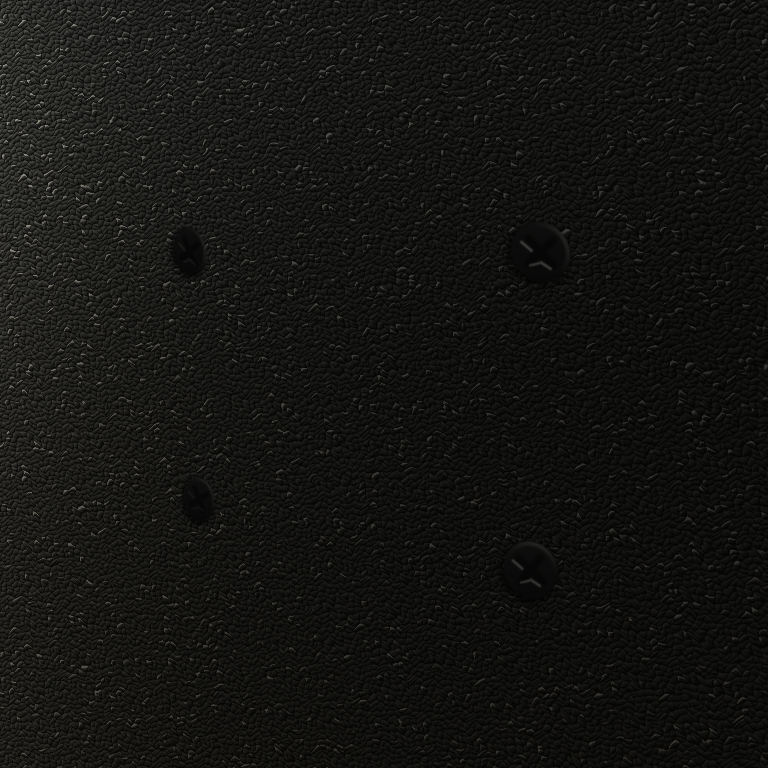
Reproduce this texture procedurally as a WebGL 1 fragment shader.

```glsl
precision highp float;
uniform vec2 u_resolution;

vec2 hash2(vec2 p) {
  vec2 k = vec2(dot(p, vec2(127.1, 311.7)), dot(p, vec2(269.5, 183.3)));
  return fract(sin(k) * 43758.545);
}

// Nearest and second nearest distances, then a random value for the cell
vec3 cellular(vec2 p) {
  vec2 cell = floor(p);
  vec2 local = fract(p);
  vec3 result = vec3(8.0, 8.0, 0.0);
  for (int j = -1; j <= 1; j++) {
    for (int i = -1; i <= 1; i++) {
      vec2 offset = vec2(float(i), float(j));
      vec2 seed = hash2(cell + offset);
      float d = length(offset + 0.1 + 0.8 * seed - local);
      if (d < result.x) {
        result = vec3(d, result.x, fract(seed.x * 17.3 + seed.y * 31.7));
      } else {
        result.y = min(result.y, d);
      }
    }
  }
  return result;
}

// Grain becomes coarser toward the right, as on a receding panel
vec2 panelSpace(vec2 uv) {
  vec2 p = vec2(155.0 * uv.x - 26.0 * uv.x * uv.x,
                (uv.y - 0.5) * (165.0 - 42.0 * uv.x) + 80.0);
  p += 0.45 * sin(p.yx * vec2(0.83, 0.67) + vec2(0.0, 1.7));
  p += 0.25 * sin(p.yx * vec2(1.9, 2.3) + p * 0.4);
  return mat2(0.9, 0.2, -0.25, 1.0) * p;
}

float pebbleHeight(vec3 cell) {
  float dome = 1.0 - cell.x * cell.x;
  float crease = smoothstep(0.0, 0.35, cell.y - cell.x);
  return dome * (0.65 + 0.35 * cell.z) + 0.18 * crease;
}

float panelLight(vec2 uv) {
  float fromLeft = exp(-3.6 * uv.x);
  float upper = mix(0.5, 1.0, smoothstep(0.1, 0.85, uv.y));
  float topWash = 0.018 * smoothstep(0.5, 1.0, uv.y);
  return 0.05 + 0.125 * fromLeft * upper + topWash;
}

vec3 grainedPanel(vec2 uv) {
  vec2 p = panelSpace(uv);
  vec3 cell = cellular(p);
  vec3 toward = cellular(p + vec2(-0.2, 0.28));
  float slope = pebbleHeight(cell) - pebbleHeight(toward);
  float crease = 1.0 - smoothstep(0.0, 0.22, cell.y - cell.x);
  float light = panelLight(uv);
  float shade = light * clamp(0.98 + 1.5 * slope - 0.22 * crease, 0.35, 2.1);

  // Sparse glints on facets turned to the light
  float facet = smoothstep(0.12, 0.36, slope);
  float chosen = smoothstep(0.82, 0.98, cell.z);
  float glint = facet * chosen * (0.1 + 1.5 * max(light - 0.055, 0.0));
  vec3 tint = mix(vec3(1.03, 1.0, 0.86), vec3(1.0, 1.0, 0.95), uv.y);
  return shade * tint + glint * vec3(1.0, 0.96, 0.88);
}

float segmentDistance(vec2 p, vec2 a, vec2 b) {
  vec2 pa = p - a;
  vec2 ba = b - a;
  return length(pa - ba * clamp(dot(pa, ba) / dot(ba, ba), 0.0, 1.0));
}

float stroke(vec2 p, vec2 a, vec2 b, float width, float soft) {
  return 1.0 - smoothstep(width - soft, width + soft, segmentDistance(p, a, b));
}

vec3 addScrew(vec3 under, vec2 uv, vec2 center, vec2 radius,
              float turn, vec2 rimLight, float glintGain) {
  float lean = 0.1;
  vec2 q = (uv - center) / radius;
  q.x += lean * q.y;
  float d = length(q);
  float soft = 1.2 / (u_resolution.y * radius.x);

  // Contact shadow
  float shadow = 1.0 - smoothstep(0.85, 1.3, length(q + vec2(0.08, 0.1)));
  vec3 color = under * (1.0 - 0.6 * shadow);

  // Head and lit rim
  float facing = max(dot(q / max(d, 0.001), normalize(rimLight)), 0.0);
  float rim = smoothstep(0.78, 0.93, d) * facing * facing;
  float face = 0.042 + 0.012 * q.y + 0.075 * rim;

  // Cross recess
  float c = cos(turn);
  float s = sin(turn);
  vec2 r = mat2(c, -s, s, c) * q;
  float cross = max(stroke(r, vec2(-0.58, 0.0), vec2(0.58, 0.0), 0.14, 0.08),
                    stroke(r, vec2(0.0, -0.58), vec2(0.0, 0.58), 0.14, 0.08));
  face *= 1.0 - 0.45 * cross;

  // Light caught by the recess walls
  float walls = stroke(q, vec2(-0.62, 0.32), vec2(-0.32, 0.05), 0.045, 0.06);
  walls = max(walls, stroke(q, vec2(-0.4, -0.45), vec2(-0.02, -0.36), 0.035, 0.06));
  walls = max(walls, stroke(q, vec2(-0.02, -0.36), vec2(0.28, -0.56), 0.045, 0.06));
  face += glintGain * walls;

  float mask = 1.0 - smoothstep(1.0 - soft, 1.0 + soft, d);
  return mix(color, face * vec3(1.0, 1.0, 0.97), mask);
}

void main() {
  vec2 uv = gl_FragCoord.xy / u_resolution;
  vec3 color = grainedPanel(uv);
  color = addScrew(color, uv, vec2(0.247, 0.673), vec2(0.021, 0.031), 0.5, vec2(1.0, 0.35), 0.06);
  color = addScrew(color, uv, vec2(0.704, 0.672), vec2(0.038, 0.039), 0.7, vec2(1.0, 0.5), 0.2);
  color = addScrew(color, uv, vec2(0.259, 0.350), vec2(0.020, 0.028), 0.4, vec2(0.8, 0.6), 0.04);
  color = addScrew(color, uv, vec2(0.691, 0.258), vec2(0.035, 0.037), 0.8, vec2(0.4, 1.0), 0.18);
  gl_FragColor = vec4(color, 1.0);
}
```
